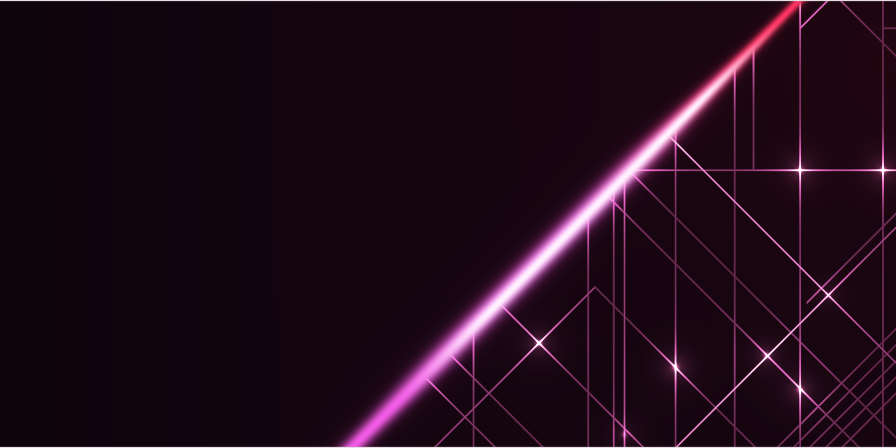
Give the GLSL for this background, as a Shadertoy shader.

```glsl
// Antialiased thin line, limited to the span lo..hi along its length
float stroke(float dist, float along, float lo, float hi) {
    float px = 1.0 / iResolution.y;
    float line = clamp((0.0021 - abs(dist)) / px + 0.5, 0.0, 1.0);
    return line * smoothstep(lo - px, lo + px, along)
                * (1.0 - smoothstep(hi - px, hi + px, along));
}

// Keeps line coverage in x and its strongest heat in y
void addLine(inout vec2 grid, float cover, float heat) {
    grid = max(grid, cover * vec2(1.0, heat));
}

void mainImage(out vec4 fragColor, in vec2 fragCoord) {
    vec2 p = fragCoord / iResolution.y;
    float side = p.x - p.y - 0.785;
    float rise = p.x - p.y;
    float fall = p.x + p.y;

    // Dark plum backdrop, warmer toward the upper right
    vec3 col = mix(vec3(0.055, 0.014, 0.047), vec3(0.078, 0.02, 0.06),
                   smoothstep(0.0, 0.8, p.x));
    col += vec3(0.055, 0.005, 0.005) * exp(-2.5 * length(p - vec2(2.0, 0.85)));

    // Uprights: x, lowest y, heat
    vec3 uprights[9] = vec3[9](
        vec3(1.057, 0.0, 0.15), vec3(1.313, 0.0, 0.1), vec3(1.370, 0.0, 0.1),
        vec3(1.394, 0.0, 0.25), vec3(1.508, 0.0, 0.15), vec3(1.640, 0.0, 0.1),
        vec3(1.682, 0.62, 0.1), vec3(1.786, 0.0, 0.15), vec3(1.971, 0.0, 0.1));
    // Falling diagonals: x + y, first x, heat
    vec3 falling[8] = vec3[8](
        vec3(1.107, 0.9, 0.2), vec3(1.2135, 0.9, 0.1), vec3(1.4375, 1.0, 0.15),
        vec3(1.6875, 1.328, 0.1), vec3(1.919, 1.3, 0.1), vec3(2.023, 1.3, 0.05),
        vec3(2.190, 1.4, 0.7), vec3(2.875, 1.8, 0.25));
    // Rising diagonals: x - y, first x, last x, heat
    vec4 rising[4] = vec4[4](
        vec4(0.969, 0.9, 1.328, 0.25), vec4(1.508, 1.5, 2.1, 0.65),
        vec4(1.477, 1.8, 2.1, 0.2), vec4(0.849, 1.786, 1.86, 0.3));

    vec2 grid = vec2(0.0);
    for (int i = 0; i < 9; i++) {
        vec3 u = uprights[i];
        addLine(grid, stroke(p.x - u.x, p.y, u.y, 1.1), u.z);
    }
    float fade = 1.0 - 0.6 * smoothstep(1.75, 1.98, p.x);
    for (int i = 0; i < 8; i++) {
        vec3 f = falling[i];
        addLine(grid, stroke((fall - f.x) * 0.7071, p.x, f.y, 2.2), f.z * fade);
    }
    for (int i = 0; i < 4; i++) {
        vec4 r = rising[i];
        addLine(grid, stroke((rise - r.x) * 0.7071, p.x, r.y, r.z), r.w * fade);
    }
    // Dense rising bundle in the lower right corner
    for (int i = 0; i < 5; i++) {
        float offset = 1.734 + 0.036 * float(i);
        addLine(grid, stroke((rise - offset) * 0.7071, p.x, 1.7, 2.2), 0.1);
    }
    addLine(grid, stroke(p.y - 0.62, p.x, 1.41, 2.2), 0.2);
    addLine(grid, stroke(p.y - 0.937, p.x, 1.971, 2.2), 0.1);

    // Sparkles at crossings: position, strength
    vec3 sparks[8] = vec3[8](
        vec3(1.786, 0.62, 1.0), vec3(1.971, 0.62, 1.0), vec3(1.508, 0.18, 1.0),
        vec3(1.786, 0.13, 0.9), vec3(1.203, 0.234, 0.9), vec3(1.711, 0.206, 0.7),
        vec3(1.849, 0.341, 0.4), vec3(1.394, 0.03, 0.4));
    float heat = grid.y + 0.8 * exp(-max(side, 0.0) * 16.0);
    float halo = 0.0;
    for (int i = 0; i < 8; i++) {
        float d = length(p - sparks[i].xy);
        heat += sparks[i].z * exp(-d * 24.0);
        halo += sparks[i].z * (0.35 * exp(-d * 50.0) + 0.8 * exp(-d * d * 25000.0));
    }

    // Lines run from dim mauve through pink to white
    heat = clamp(heat, 0.0, 1.0);
    vec3 ink = mix(vec3(0.38, 0.145, 0.28), vec3(0.95, 0.41, 0.80),
                   smoothstep(0.0, 0.6, heat));
    ink = mix(ink, vec3(1.0, 0.9, 0.97), smoothstep(0.5, 1.0, heat));
    col = mix(col, ink, grid.x * 0.9 * smoothstep(0.0, 0.015, side));
    col += halo * vec3(1.0, 0.45, 0.75);

    // Diagonal beam: magenta below, red and narrower above, white core
    float d = side * 0.7071;
    float taper = mix(1.0, 0.4, smoothstep(0.6, 1.0, p.y))
                * mix(0.75, 1.0, smoothstep(0.0, 0.25, p.y));
    vec3 beam = mix(vec3(0.95, 0.36, 0.9), vec3(1.0, 0.2, 0.38),
                    smoothstep(0.5, 0.97, p.y));
    float body = exp(-pow(d / (0.025 * taper), 2.0));
    float core = exp(-pow((d - 0.003) / (0.015 * taper), 2.0))
               * smoothstep(0.08, 0.32, p.y) * (1.0 - smoothstep(0.75, 0.98, p.y));
    col += beam * vec3(0.3, 0.16, 0.25) * exp(-abs(d) / (0.024 * taper));
    col = mix(col, beam, body);
    col = mix(col, vec3(1.0, 0.95, 1.0), core);

    // Hairline pale borders
    float border = 1.0 - smoothstep(0.001, 0.004, min(p.y, 1.0 - p.y));
    col = mix(col, vec3(0.9, 0.87, 0.89), border);
    fragColor = vec4(clamp(col, 0.0, 1.0), 1.0);
}
```
